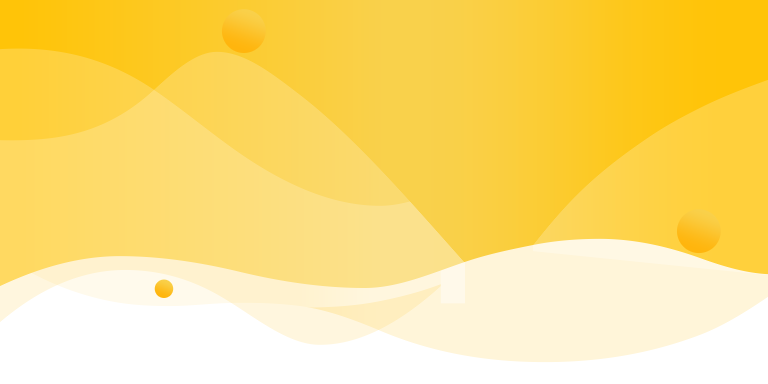
Give the GLSL for this background, as a WebGL 1 fragment shader.

```glsl
precision highp float;
// Golden abstract banner: translucent hills over a horizontal gradient,
// cream and white waves along the bottom, and three shaded balls.
// Every outline is a height curve made of cubic Hermite arcs.

uniform vec2 u_resolution;

const vec3 AMBER = vec3(1.0, 0.768, 0.03);
const vec3 HONEY = vec3(0.977, 0.818, 0.295);
const vec3 CREAM_TINT = vec3(1.0, 0.8, 0.25);
const vec3 BALL_DARK = vec3(1.0, 0.71, 0.05);
const vec3 WHITE = vec3(1.0);

// Cubic arc between two knots, each holding (x, height, slope).
float arc(float x, vec3 a, vec3 b) {
  float w = b.x - a.x;
  float t = clamp((x - a.x) / w, 0.0, 1.0);
  float s = 1.0 - t;
  return a.y * s * s * (1.0 + 2.0 * t) + b.y * t * t * (3.0 - 2.0 * t)
       + w * t * s * (a.z * s - b.z * t);
}

// Smooth curve through five knots, held level beyond its ends.
float wave(float x, vec3 a, vec3 b, vec3 c, vec3 d, vec3 e) {
  if (x < b.x) return arc(x, a, b);
  if (x < c.x) return arc(x, b, c);
  if (x < d.x) return arc(x, c, d);
  return arc(x, d, e);
}

// Antialiased coverage of a signed distance, positive inside.
float cover(float d) {
  return clamp(d * u_resolution.y + 0.5, 0.0, 1.0);
}

// Paints a ball lit from the upper right.
vec3 ball(vec3 base, vec2 p, vec2 center, float radius) {
  vec2 q = (p - center) / radius;
  float light = smoothstep(-0.9, 1.1, dot(q, vec2(0.35, 0.94)));
  return mix(base, mix(BALL_DARK, HONEY, light), cover(radius - length(p - center)));
}

// Horizontal gradient, palest slightly right of the middle.
vec3 sky(float x) {
  float glow = clamp((x - 0.05) / 0.95, 0.0, 1.0)
             * (1.0 - smoothstep(1.08, 1.92, x));
  return mix(AMBER, HONEY, glow);
}

// Translucent white hills.
vec3 hills(vec3 base, vec2 p) {
  float peak = wave(p.x, vec3(0.0, 0.635, -0.02), vec3(0.401, 0.766, 0.92),
    vec3(0.565, 0.865, 0.0), vec3(0.781, 0.753, -0.77), vec3(1.211, 0.315, -1.12));
  float slope = wave(p.x, vec3(0.0, 0.872, 0.06), vec3(0.401, 0.766, -0.68),
    vec3(0.651, 0.583, -0.65), vec3(0.99, 0.464, 0.0), vec3(1.15, 0.5, 0.3));
  if (p.x > 1.0) slope = min(slope, peak);
  float rise = wave(p.x, vec3(1.3, 0.245, 1.35), vec3(1.5, 0.49, 1.0),
    vec3(1.69, 0.643, 0.68), vec3(1.823, 0.719, 0.5), vec3(2.0, 0.792, 0.36));
  float leftSide = 1.0 - step(1.215, p.x);
  base = mix(base, WHITE, 0.2 * leftSide * cover(peak - p.y));
  base = mix(base, WHITE, 0.2 * leftSide * cover(slope - p.y));
  return mix(base, WHITE, 0.21 * step(1.3, p.x) * cover(rise - p.y));
}

// Upper outline of the pale foreground.
float crest(float x) {
  vec3 joint = vec3(1.211, 0.318, 0.34);
  if (x < joint.x) return wave(x, vec3(0.0, 0.255, 0.47), vec3(0.312, 0.333, 0.0),
    vec3(0.625, 0.292, -0.24), vec3(0.95, 0.25, 0.0), joint);
  return wave(x, joint, vec3(1.388, 0.362, 0.2), vec3(1.5625, 0.378, 0.0),
    vec3(1.823, 0.328, -0.36), vec3(2.0, 0.286, -0.05));
}

// Lower outline of the long cream ribbon.
float ribbonBase(float x) {
  vec3 joint = vec3(0.781, 0.203, -0.13);
  if (x < joint.x) return wave(x, vec3(0.0, 0.34, -0.7), vec3(0.286, 0.216, -0.2),
    vec3(0.443, 0.203, 0.0), vec3(0.6, 0.211, 0.02), joint);
  return wave(x, joint, vec3(0.992, 0.138, -0.42), vec3(1.419, 0.057, 0.0),
    vec3(1.823, 0.128, 0.38), vec3(2.0, 0.227, 0.68));
}

// White foreground with overlapping cream layers.
vec3 foreground(vec2 p) {
  float swell = wave(p.x, vec3(0.0, 0.161, 0.85), vec3(0.326, 0.297, 0.0),
    vec3(0.573, 0.229, -0.58), vec3(0.833, 0.102, 0.0), vec3(1.148, 0.255, 0.9));
  float bodyTop = wave(p.x, vec3(0.6, 0.15, 0.0), vec3(0.781, 0.199, 0.0),
    vec3(0.99, 0.216, 0.2), vec3(1.148, 0.26, 0.38), vec3(1.22, 0.45, 2.0));
  float aboveBase = cover(p.y - ribbonBase(p.x));
  float beforeStep = cover(1.148 - p.x);

  float haze = 0.1 * aboveBase * (1.0 - smoothstep(0.75, 1.0, p.x));
  float band = 0.17 * beforeStep * cover(p.y - swell);
  float body = 0.2 * aboveBase * max(cover(bodyTop - p.y), 1.0 - beforeStep);
  vec3 color = mix(WHITE, CREAM_TINT, haze);
  color = mix(color, CREAM_TINT, band);
  color = mix(color, CREAM_TINT, body);

  // Paler step in the middle and sliver under the right crest.
  float patchMask = cover(p.x - 1.148) * cover(1.211 - p.x) * cover(p.y - 0.21);
  float sliver = step(1.388, p.x) * cover(p.y - 0.346 + 0.102 * (p.x - 1.388));
  return mix(color, WHITE, max(0.45 * patchMask, 0.3 * sliver));
}

void main() {
  vec2 p = gl_FragCoord.xy / u_resolution * vec2(2.0, 1.0);
  vec3 color = hills(sky(p.x), p);
  color = mix(color, foreground(p), cover(crest(p.x) - p.y));
  color = ball(color, p, vec2(0.635, 0.919), 0.057);
  color = ball(color, p, vec2(1.82, 0.398), 0.057);
  color = ball(color, p, vec2(0.427, 0.248), 0.024);
  gl_FragColor = vec4(color, 1.0);
}
```
